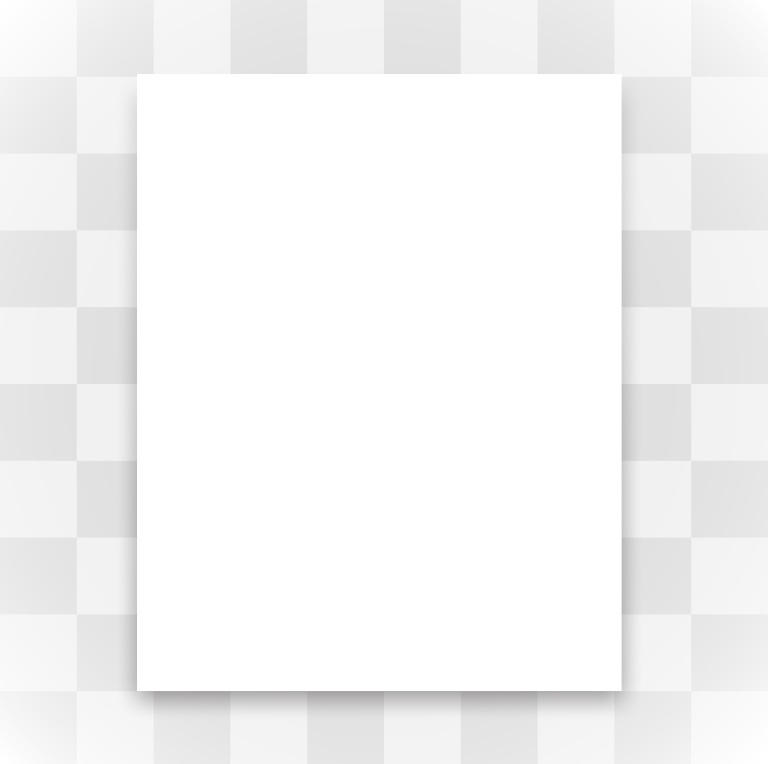
A WebGL 2 fragment shader for this background:

```glsl
#version 300 es
precision highp float;
// A blank white sheet with a soft drop shadow over a pale checkerboard that fades at the corners.

uniform vec2 u_resolution;
out vec4 fragColor;

// Signed distance to an axis-aligned box given by two corners.
float boxDistance(vec2 p, vec2 low, vec2 high) {
    vec2 d = abs(p - 0.5 * (low + high)) - 0.5 * (high - low);
    return length(max(d, 0.0)) + min(max(d.x, d.y), 0.0);
}

// Blurred box: the product of soft steps at its four sides.
float softBox(vec2 p, vec2 low, vec2 high, float blur) {
    vec2 cover = smoothstep(low - blur, low + blur, p)
               * (1.0 - smoothstep(high - blur, high + blur, p));
    return cover.x * cover.y;
}

// Checkerboard with smoothed edges: 0 on light cells, 1 on dark ones.
float checker(vec2 p, float cells, float pixel) {
    float k = 3.14159 * cells;
    vec2 wave = clamp(sin(k * p) / (0.5 * k * pixel), -1.0, 1.0);
    return 0.5 - 0.5 * wave.x * wave.y;
}

void main() {
    // Canvas widths, measured from the top left corner.
    float pixel = 1.0 / u_resolution.x;
    vec2 p = vec2(gl_FragCoord.x, u_resolution.y - gl_FragCoord.y) * pixel;
    vec2 center = vec2(0.5, 0.5 * u_resolution.y * pixel);

    // Checkerboard fading to white in the corners.
    vec3 color = vec3(mix(0.942, 0.872, checker(p, 10.0, pixel)));
    float fade = pow(length(p - center) / 0.7, 4.5);
    color = mix(color, vec3(1.0), min(fade, 1.0));

    // Shadow shifted down, stronger toward the bottom of the sheet.
    vec2 low = vec2(0.1784, 0.0964);
    vec2 high = vec2(0.8094, 0.8998);
    float shadow = softBox(p, low + vec2(0.0, 0.025), high + vec2(0.0, 0.011), 0.029);
    shadow *= mix(0.22, 0.46, smoothstep(0.1, 0.8, p.y));
    color = mix(color, vec3(0.2, 0.17, 0.18), shadow);

    // White sheet.
    float sheet = clamp(0.5 - boxDistance(p, low, high) / pixel, 0.0, 1.0);
    color = mix(color, vec3(1.0), sheet);

    fragColor = vec4(color, 1.0);
}
```
